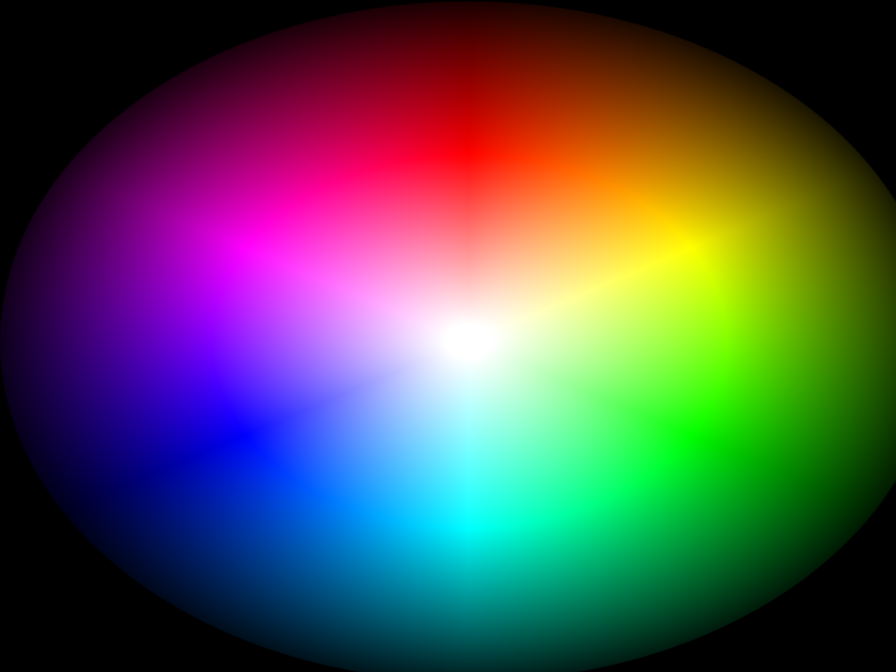
Write a WebGL 1 fragment shader that draws this background.

```glsl
precision highp float;
// An elliptical HSL colour wheel: white core, vivid hue ring, dark rim on black.

uniform vec2 u_resolution;

const vec2 WHEEL_CENTRE = vec2(0.523, 0.492);  // fraction of the canvas
const vec2 WHEEL_RADII = vec2(0.523, 0.506);   // fraction of the canvas
const float CORE_LIGHTNESS = 1.05;             // above 1 leaves a flat white core
const float LIGHTNESS_FALLOFF = 1.0;           // loss from centre to rim
const vec3 BACKGROUND = vec3(0.0);
const float TAU = 6.2831853;

// Fully saturated colour; hue runs from 0 to 1, starting at red.
vec3 pureHue(float hue) {
  vec3 phase = fract(hue + vec3(0.0, 2.0, 1.0) / 3.0);
  return clamp(abs(phase * 6.0 - 3.0) - 1.0, 0.0, 1.0);
}

// HSL to RGB at full saturation.
vec3 hueWithLightness(float hue, float lightness) {
  float chroma = 1.0 - abs(2.0 * lightness - 1.0);
  return lightness + (pureHue(hue) - 0.5) * chroma;
}

void main() {
  vec2 uv = gl_FragCoord.xy / u_resolution;
  vec2 wheel = (uv - WHEEL_CENTRE) / WHEEL_RADII;
  float radius = length(wheel);

  // Hue turns clockwise from the top; lightness falls with the radius.
  float hue = atan(wheel.x, wheel.y) / TAU;
  float lightness = clamp(CORE_LIGHTNESS - LIGHTNESS_FALLOFF * radius, 0.0, 1.0);
  vec3 wheelColour = hueWithLightness(hue, lightness);

  // Soft rim, about one pixel wide.
  float edgeWidth = 1.0 / (WHEEL_RADII.y * u_resolution.y);
  float coverage = 1.0 - smoothstep(1.0 - edgeWidth, 1.0 + edgeWidth, radius);
  gl_FragColor = vec4(mix(BACKGROUND, wheelColour, coverage), 1.0);
}
```
